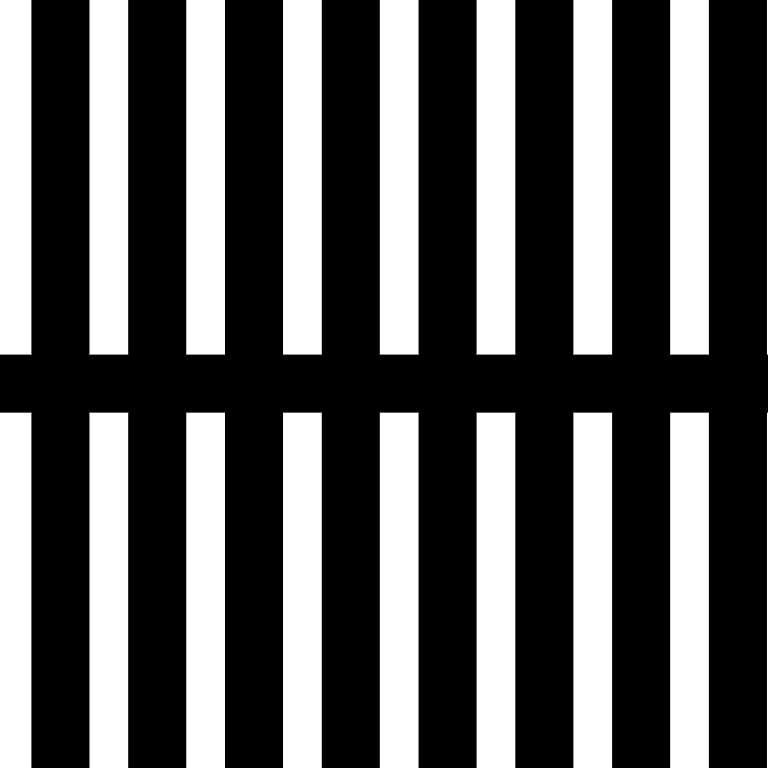
This pattern is drawn by a WebGL 2 fragment shader. Its source:

```glsl
#version 300 es
precision highp float;
// Draws evenly spaced black vertical bars on white, joined by one black crossbar.

uniform vec2 u_resolution;
out vec4 fragColor;

// All lengths are fractions of the canvas.
const float BAR_PERIOD = 0.12602;
const float BAR_WIDTH = 0.0756;
const float FIRST_BAR_CENTER = 0.0787;
const float CROSSBAR_CENTER = 0.5005;
const float CROSSBAR_WIDTH = 0.0756;
const vec3 PAPER_COLOR = vec3(1.0);
const vec3 INK_COLOR = vec3(0.0);

// Signed distance to a band of the given width centred on zero.
float bandDistance(float offset, float width) {
    return abs(offset) - 0.5 * width;
}

// Share of a pixel covered by the inside of an edge.
float coverage(float signedDistance, float pixelSize) {
    return clamp(0.5 - signedDistance / pixelSize, 0.0, 1.0);
}

void main() {
    vec2 uv = gl_FragCoord.xy / u_resolution;
    vec2 pixelSize = 1.0 / u_resolution;

    // Offset from the centre of the nearest vertical bar.
    float cell = fract((uv.x - FIRST_BAR_CENTER) / BAR_PERIOD + 0.5) - 0.5;
    float bars = coverage(bandDistance(cell * BAR_PERIOD, BAR_WIDTH), pixelSize.x);

    // Single horizontal bar.
    float crossbar = coverage(bandDistance(uv.y - CROSSBAR_CENTER, CROSSBAR_WIDTH), pixelSize.y);

    // Union of both directions.
    float ink = max(bars, crossbar);
    fragColor = vec4(mix(PAPER_COLOR, INK_COLOR, ink), 1.0);
}
```
